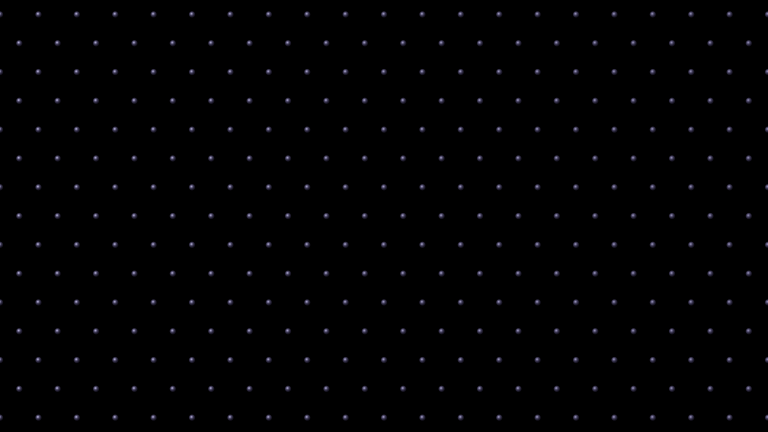
Reproduce this pattern procedurally as a Shadertoy shader.

```glsl
const float ROWS = 15.0;
const float COLUMNS = 20.0;
const float BEAD_RADIUS = 0.0072;   // fraction of canvas height
const int SUBSAMPLES = 3;           // per axis

const vec3 BACKGROUND = vec3(0.0);
const vec3 SHADOW_COLOR = vec3(0.08, 0.07, 0.12);
const vec3 BODY_COLOR = vec3(0.34, 0.32, 0.47);
const vec3 GLINT_COLOR = vec3(0.42, 0.42, 0.44);
const vec3 LIGHT_DIRECTION = vec3(-0.35, 0.45, 0.82);
const float GLINT_SHARPNESS = 14.0;
const float RIGHT_SIDE_GLINT = 0.6; // glint strength at the right edge

// Offset from the nearest bead centre, in units of canvas height
vec2 beadOffset(vec2 uv, float aspect) {
    vec2 grid = uv * vec2(COLUMNS, ROWS);
    float row = floor(grid.y);
    grid.x += 0.5 * mod(row + 1.0, 2.0);
    return (fract(grid) - 0.5) * vec2(aspect / COLUMNS, 1.0 / ROWS);
}

// Lit sphere seen from the front
vec3 shadeBead(vec2 disc, float glintStrength) {
    vec3 normal = vec3(disc, sqrt(max(0.0, 1.0 - dot(disc, disc))));
    vec3 light = normalize(LIGHT_DIRECTION);
    vec3 halfway = normalize(light + vec3(0.0, 0.0, 1.0));
    float diffuse = max(dot(normal, light), 0.0);
    float glint = pow(max(dot(normal, halfway), 0.0), GLINT_SHARPNESS);
    vec3 body = mix(SHADOW_COLOR, BODY_COLOR, diffuse * normal.z);
    return body + GLINT_COLOR * glint * glintStrength;
}

vec3 beadField(vec2 uv, float aspect, float sampleWidth) {
    vec2 offset = beadOffset(uv, aspect);
    float edge = length(offset) - BEAD_RADIUS;
    float coverage = 1.0 - smoothstep(-0.5 * sampleWidth, 0.5 * sampleWidth, edge);
    vec3 bead = shadeBead(offset / BEAD_RADIUS, mix(1.0, RIGHT_SIDE_GLINT, uv.x));
    return mix(BACKGROUND, bead, coverage);
}

void mainImage(out vec4 fragColor, in vec2 fragCoord) {
    float aspect = iResolution.x / iResolution.y;
    float sampleWidth = 1.0 / (iResolution.y * float(SUBSAMPLES));
    vec3 color = vec3(0.0);

    // Average subsamples so the small highlights stay smooth
    for (int y = 0; y < SUBSAMPLES; y++) {
        for (int x = 0; x < SUBSAMPLES; x++) {
            vec2 jitter = (vec2(x, y) + 0.5) / float(SUBSAMPLES) - 0.5;
            vec2 uv = (fragCoord + jitter) / iResolution.xy;
            color += beadField(uv, aspect, sampleWidth);
        }
    }
    fragColor = vec4(color / float(SUBSAMPLES * SUBSAMPLES), 1.0);
}
```
